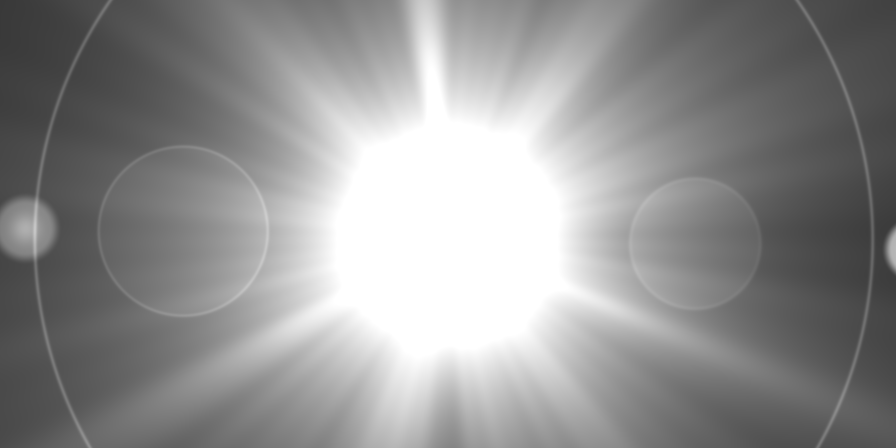
Reproduce this background procedurally as a Shadertoy shader.

```glsl
// A white-hot sun in grey haze with lens flare discs and a wide thin halo.
// The haze falls off exponentially; soft angular lobes form the rays, layered
// sines add fine streaks, and distance functions draw the discs and halo.

const float TAU = 6.2831853;

// Sun and haze
const vec2  SUN_CENTER   = vec2(0.002, -0.030);
const float HAZE_FLOOR   = 0.20;
const float HAZE_GAIN    = 0.67;
const float HAZE_FALLOFF = 3.05;
const float CORE_RADIUS  = 0.31;
const float STREAK_GAIN  = 0.014;

// Rays: angle in degrees, width in degrees, brightness (negative is shadow)
const int RAY_COUNT = 14;
const vec3 RAYS[RAY_COUNT] = vec3[RAY_COUNT](
    vec3(  0.0,  7.0, -0.10), vec3( 19.0,  6.0,  0.05),
    vec3( 55.0,  7.0,  0.13), vec3( 76.0,  7.0,  0.03),
    vec3( 96.0,  5.0,  0.28), vec3(114.0,  7.0, -0.04),
    vec3(132.0,  6.0,  0.11), vec3(157.0, 11.0, -0.05),
    vec3(194.0,  4.0,  0.05), vec3(210.0,  6.0,  0.18),
    vec3(254.0,  9.0,  0.12), vec3(271.0,  5.0, -0.09),
    vec3(307.0,  8.0,  0.06), vec3(337.0,  5.0,  0.13));

// Discs: center, radius; and look: fill, rim, edge softness, inner glow
const int DISC_COUNT = 4;
const vec3 DISCS[DISC_COUNT] = vec3[DISC_COUNT](
    vec3(-0.591, -0.016, 0.189), vec3(0.552, -0.044, 0.146),
    vec3(-0.943, -0.010, 0.068), vec3(1.045, -0.057, 0.066));
const vec4 DISC_LOOKS[DISC_COUNT] = vec4[DISC_COUNT](
    vec4(0.035, 0.075, 0.004, 0.0), vec4(0.050, 0.035, 0.005, 0.0),
    vec4(0.220, 0.000, 0.014, 0.18), vec4(0.450, 0.000, 0.012, 0.20));

// Halo
const vec2  HALO_CENTER = vec2(0.013, -0.036);
const float HALO_RADIUS = 0.935;
const float HALO_WIDTH  = 0.0045;
const float HALO_GAIN   = 0.15;

float bell(float x, float width) {
    return exp(-x * x / (width * width));
}

// Broad lobes around the sun
float rays(float angle) {
    float sum = 0.0;
    for (int i = 0; i < RAY_COUNT; i++) {
        float offset = mod(angle - radians(RAYS[i].x) + 0.5 * TAU, TAU) - 0.5 * TAU;
        sum += RAYS[i].z * bell(offset, radians(RAYS[i].y));
    }
    return sum;
}

// Whole-number frequencies keep the streaks seamless around the circle
float streaks(float angle) {
    return sin(13.0 * angle + 0.8)
         + 0.7 * sin(29.0 * angle + 2.1 + sin(5.0 * angle))
         + 0.5 * sin(53.0 * angle + 4.0);
}

float sunlight(vec2 p) {
    vec2 q = p - SUN_CENTER;
    float r = length(q);
    float angle = atan(q.y, q.x);
    float haze = HAZE_FLOOR + HAZE_GAIN * exp(-HAZE_FALLOFF * (r - CORE_RADIUS));
    float reach = smoothstep(0.15, 0.42, r) * exp(-0.9 * max(r - 0.42, 0.0));
    return haze + reach * (rays(angle) + STREAK_GAIN * streaks(angle));
}

float flareDisc(vec2 p, vec3 disc, vec4 look, float pixel) {
    float r = length(p - disc.xy);
    float edge = r - disc.z;
    float soft = max(look.z, pixel);
    float fill = 1.0 - smoothstep(-soft, soft, edge);
    return fill * look.x + look.y * bell(edge, soft)
         + look.w * bell(r, 0.5 * disc.z);
}

void mainImage(out vec4 fragColor, in vec2 fragCoord) {
    float pixel = 1.0 / iResolution.y;
    vec2 p = (fragCoord - 0.5 * iResolution.xy) * pixel;

    float light = sunlight(p);

    // Lens flare discs
    for (int i = 0; i < DISC_COUNT; i++)
        light += flareDisc(p, DISCS[i], DISC_LOOKS[i], pixel);

    // Thin halo
    float haloEdge = length(p - HALO_CENTER) - HALO_RADIUS;
    light += HALO_GAIN * bell(haloEdge, max(HALO_WIDTH, 0.7 * pixel));

    fragColor = vec4(vec3(clamp(light, 0.0, 1.0)), 1.0);
}
```
